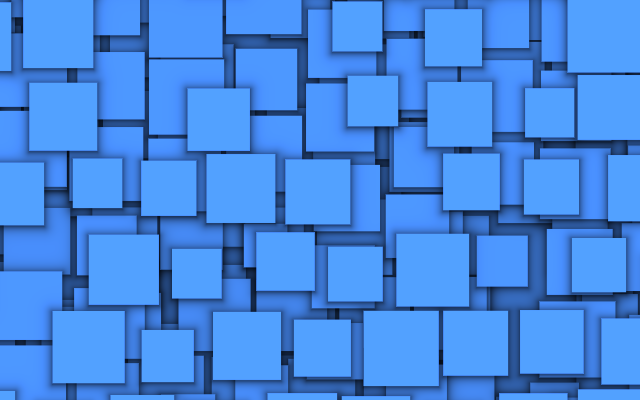
Write a Shadertoy shader that draws this background.

```glsl
// Stacked blue square tiles at several depths, with soft shadows between the layers
#define LAYERS 4
#define FIRST_LAYER 1         // seed of the lowest layer
#define CELL 0.196            // grid pitch, in canvas heights
#define SIZE_MIN 0.54         // tile side, in cells
#define SIZE_MAX 0.975
#define PRESENCE 0.84         // share of cells holding a tile
#define SHADOW_STRENGTH 0.52
#define SHADOW_WIDTH 0.0115   // falloff, in canvas heights
#define SHADOW_DROP 0.003     // downward shift of the shadow
#define DEPTH_DIM 0.055       // darkening per layer of depth
#define FLOOR_SHADE 0.74
#define TILE_COLOR vec3(0.32, 0.63, 1.12)

vec3 hash33(vec3 p) {
    p = fract(p * vec3(0.1031, 0.1030, 0.0973));
    p += dot(p, p.yxz + 33.33);
    return fract((p.xxy + p.yxx) * p.zyx);
}

float squareDistance(vec2 p, float halfSide) {
    vec2 d = abs(p) - halfSide;
    return length(max(d, 0.0)) + min(max(d.x, d.y), 0.0);
}

// Returns the tile coverage (x) and the light left on what lies below (y)
vec2 tileLayer(vec2 p, float layer, float pixel) {
    // Alternate layers stagger rows or columns
    bool swapped = mod(layer, 2.0) > 0.5;
    vec2 q = (swapped ? p.yx : p) / CELL + layer * vec2(3.37, 5.71) + 20.0;
    vec2 drop = (swapped ? vec2(SHADOW_DROP, 0.0) : vec2(0.0, SHADOW_DROP)) / CELL;
    float coverage = 0.0, light = 1.0;

    for (int j = -1; j <= 1; j++) {
        float row = floor(q.y) + float(j);
        float shift = hash33(vec3(row, 7.0, layer + 31.0)).x;
        for (int i = -1; i <= 1; i++) {
            vec2 cell = vec2(floor(q.x - shift) + float(i), row);
            vec3 look = hash33(vec3(cell, layer + 1.0));
            vec3 place = hash33(vec3(cell, layer + 57.0));
            if (look.x > PRESENCE) continue;

            // Jitter stays inside the cell, so tiles of one layer never overlap
            float side = mix(SIZE_MIN, SIZE_MAX, pow(look.y, 0.45));
            vec2 center = cell + 0.5 + vec2(shift, 0.0);
            center += (place.xy - 0.5) * (0.98 - side);

            float edge = squareDistance(q - center, 0.5 * side) * CELL;
            float gap = squareDistance(q - center + drop, 0.5 * side) * CELL;
            coverage = max(coverage, clamp(0.5 - edge / pixel, 0.0, 1.0));
            light *= 1.0 - SHADOW_STRENGTH * exp(-max(gap, 0.0) / SHADOW_WIDTH);
        }
    }
    return vec2(coverage, light);
}

void mainImage(out vec4 fragColor, in vec2 fragCoord) {
    float pixel = 1.0 / iResolution.y;
    vec2 p = fragCoord * pixel;

    // Build the stack from the floor upward
    float shade = FLOOR_SHADE;
    for (int k = 0; k < LAYERS; k++) {
        vec2 tiles = tileLayer(p, float(FIRST_LAYER + k), pixel);
        float depth = float(LAYERS - 1 - k);
        shade = mix(shade * tiles.y, 1.0 - DEPTH_DIM * depth, tiles.x);
    }
    fragColor = vec4(clamp(TILE_COLOR * shade, 0.0, 1.0), 1.0);
}
```
